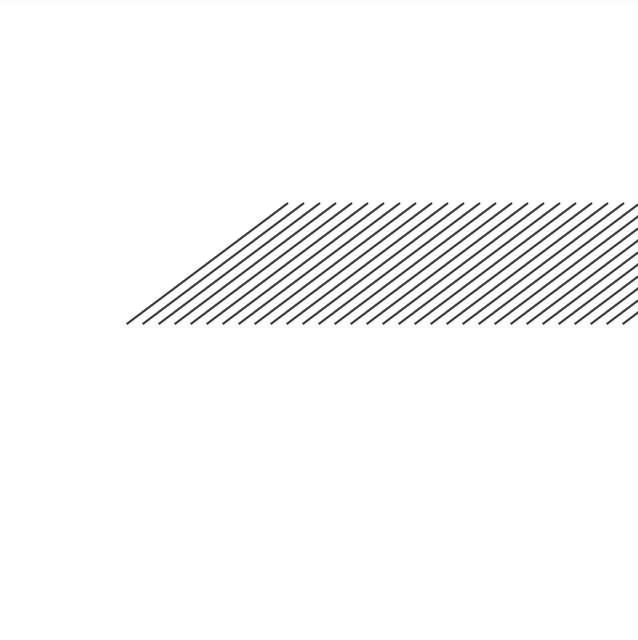
Give the GLSL for this pattern, as a Shadertoy shader.

```glsl
// A band of thin parallel diagonal strokes on white paper, running off the right
// side. One stroke is a capsule distance; the plane is sheared along the stroke
// to find the nearest copy, so the row repeats without a loop.

// Lengths are in units of the canvas height
const vec2  FIRST_START  = vec2(0.199, 0.4945);  // lower end of the leftmost stroke
const vec2  STROKE       = vec2(0.25, 0.1875);   // from lower end to upper end
const float SPACING      = 0.025;                // horizontal step between strokes
const float HALF_WIDTH   = 0.0017;
const float STRIP_HEIGHT = 0.005;                // faint strip along the top edge

const vec3 PAPER = vec3(1.0);
const vec3 STRIP = vec3(0.98);
const vec3 INK   = vec3(0.23);

// Distance from p to the segment from the origin to b
float segmentDistance(vec2 p, vec2 b) {
    float along = clamp(dot(p, b) / dot(b, b), 0.0, 1.0);
    return length(p - b * along);
}

// Signed distance to the nearest stroke of the row
float strokeRow(vec2 p) {
    p -= FIRST_START;
    float sheared = p.x - p.y * STROKE.x / STROKE.y;
    float index = max(floor(sheared / SPACING + 0.5), 0.0);
    p.x -= index * SPACING;
    return segmentDistance(p, STROKE) - HALF_WIDTH;
}

// Coverage of a shape over one pixel
float coverage(float dist, float pixel) {
    return clamp(0.5 - dist / pixel, 0.0, 1.0);
}

void mainImage(out vec4 fragColor, in vec2 fragCoord) {
    float pixel = 1.0 / iResolution.y;
    vec2 p = fragCoord * pixel;

    // Paper with its top strip, then the strokes
    vec3 color = mix(PAPER, STRIP, coverage(1.0 - STRIP_HEIGHT - p.y, pixel));
    color = mix(color, INK, coverage(strokeRow(p), pixel));

    fragColor = vec4(color, 1.0);
}
```
